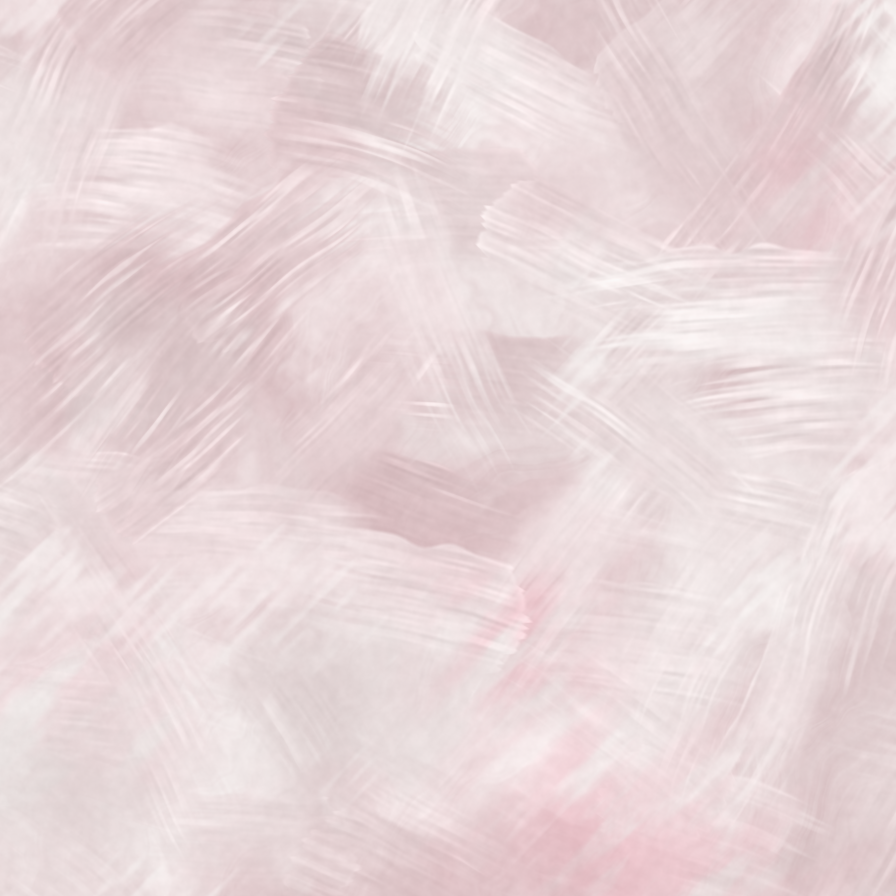
A Shadertoy shader for this texture:

```glsl
// Layered pale pink, white and dusty grey paint, swept with fine dry bristle strokes.

float hash(vec2 p) {
    vec3 q = fract(vec3(p.xyx) * 0.1031);
    q += dot(q, q.yzx + 33.33);
    return fract((q.x + q.y) * q.z);
}

float noise(vec2 p) {
    vec2 i = floor(p), f = fract(p);
    f = f * f * (3.0 - 2.0 * f);
    return mix(mix(hash(i), hash(i + vec2(1, 0)), f.x),
               mix(hash(i + vec2(0, 1)), hash(i + vec2(1, 1)), f.x), f.y);
}

float fbm(vec2 p) {
    float sum = 0.0, amp = 0.5;
    for (int i = 0; i < 5; i++) {
        sum += amp * noise(p);
        p = mat2(1.6, 1.2, -1.2, 1.6) * p + 7.3;
        amp *= 0.5;
    }
    return sum;
}

mat2 rotation(float a) {
    return mat2(cos(a), -sin(a), sin(a), cos(a));
}

float glow(vec2 p, vec2 center, float radius) {
    vec2 d = (p - center) / radius;
    return exp(-dot(d, d));
}

// Tone 0 is dusty mauve, 1 is warm white.
vec3 paint(float tone) {
    return mix(vec3(0.845, 0.758, 0.765), vec3(0.955, 0.93, 0.927), clamp(tone, -0.1, 1.15));
}

// Soft blended underpainting with smeared wisps.
vec3 underpainting(vec2 p) {
    vec2 warp = vec2(fbm(p * 4.0 + 3.0), fbm(p * 4.0 + 19.0)) - 0.5;
    vec2 q = p + warp * 0.35;
    float cloud = fbm(q * 5.0 + 11.0);
    vec2 smear = rotation(0.95) * q;
    float wisps = noise(smear * vec2(14.0, 110.0)) + noise(smear * vec2(25.0, 210.0)) - 1.0;
    return paint(0.56 + (cloud - 0.48) * 2.0 + wisps * 0.13);
}

// Lays one curved, bristled stroke over the colour below.
vec3 brushStroke(vec3 below, vec2 p, float id) {
    vec2 center = fract(id * vec2(0.7549, 0.5698) + 0.17) * 1.2 - 0.1;
    float h1 = hash(vec2(id, 1.7)), h2 = hash(vec2(id, 5.3));
    float h3 = hash(vec2(id, 9.1)), h4 = hash(vec2(id, 14.9));

    // Most strokes sweep gently down right or steeply up right.
    float angle = h1 < 0.42 ? -0.25 : (h1 < 0.82 ? 0.9 : -0.9);
    angle += (h2 - 0.5) * 0.6;
    vec2 q = rotation(angle) * (p - center);
    vec2 size = vec2(mix(0.1, 0.18, h3), mix(0.05, 0.09, h4));
    if (abs(q.x) > size.x * 1.7 || abs(q.y) > size.y * 2.5) return below;
    q.y += (h4 - 0.4) * 1.6 * q.x * q.x + 0.006 * (noise(q * 16.0 + id) - 0.5);

    // Bristle lines run along the stroke at three widths, broken along their length.
    float fine = noise(q * vec2(22.0, 260.0) + id * 3.1) - 0.5;
    float hair = noise(q * vec2(12.0, 150.0) + id * 5.7) - 0.5;
    float band = noise(q * vec2(6.0, 48.0) + id * 7.9) - 0.5;

    // Crisp rounded start, dry broken tail, one hard and one soft side.
    float u = q.x / size.x * (h2 < 0.5 ? 1.0 : -1.0);
    float v = q.y / size.y;
    float start = u + 1.0 - 0.28 * v * v + hair * 0.1 + fine * 0.06;
    float tail = 1.0 - u + band * 0.45 + hair * 0.6 + fine * 0.4;
    float side = 1.0 - v + (noise(vec2(q.x * 30.0, id)) - 0.5) * 0.18;
    float soft = 1.0 + v + band * 0.3;
    float startWidth = h3 < 0.5 ? 0.05 : 0.5;
    float mask = smoothstep(0.0, startWidth, start) * smoothstep(0.0, 0.8, tail)
               * smoothstep(0.0, h1 < 0.6 ? 0.08 : 0.5, side) * smoothstep(0.0, 0.6, soft);

    // Pigment varies between strokes and is streaked where the brush runs dry.
    float dry = smoothstep(0.35, 0.75, noise(q * 11.0 + id * 2.3));
    float tone = 0.54 + (hash(vec2(id, 21.0)) - 0.5) * 1.0 + band * 0.2 + hair * 0.24 * dry;
    tone += (fbm(q * 12.0 + id) - 0.48) * 0.5;
    vec3 color = paint(tone);
    float whiteStreak = smoothstep(0.1, 0.32, band * 0.35 + hair * 0.6 + fine * 0.3);
    color = mix(color, vec3(0.955, 0.925, 0.922), whiteStreak * 0.6 * dry);

    // Raised paint catches light on ridges and along hard edges.
    color += (fine * 0.1 + hair * 0.06) * (0.3 + 0.7 * dry);
    float lip = exp(-pow((start - 0.04) * 28.0, 2.0)) * step(h3, 0.5)
              + 0.6 * exp(-pow((side - 0.06) * 22.0, 2.0)) * step(h1, 0.6);
    color += 0.03 * lip;

    float thickness = mix(0.65, 0.95, h2) * mix(0.5, 1.0, smoothstep(0.1, 0.5, center.y));
    return mix(below, color, mask * thickness);
}

void mainImage(out vec4 fragColor, in vec2 fragCoord) {
    vec2 p = fragCoord / iResolution.y;
    vec3 color = underpainting(p);
    for (int i = 0; i < 72; i++) color = brushStroke(color, p, float(i));

    // Thin cloudy glaze, then brushed dabs of thick white.
    float glaze = smoothstep(0.42, 0.66, fbm(p * 4.0 + 71.0));
    color = mix(color, underpainting(p + 2.0), glaze * 0.4);
    vec2 drag = rotation(0.8) * p;
    float dabs = fbm(p * 6.0 + 97.0) + 0.2 * (noise(drag * vec2(16.0, 130.0)) - 0.5);
    color = mix(color, vec3(0.965, 0.95, 0.945), smoothstep(0.6, 0.8, dabs) * 0.75);
    color = vec3(0.909, 0.853, 0.857) + (color - vec3(0.909, 0.857, 0.860)) * 1.1;

    // Rose and cool grey stains with ragged, streaky borders.
    vec2 ragged = p + 0.2 * (vec2(fbm(p * 7.0 + 5.0), fbm(p * 7.0 + 41.0)) - 0.48);
    float rose = glow(ragged, vec2(0.72, 0.06), 0.14) + glow(ragged, vec2(0.58, 0.27), 0.09)
               + 0.6 * glow(ragged, vec2(0.93, 0.77), 0.1) + 0.6 * glow(ragged, vec2(0.08, 0.24), 0.11);
    rose *= smoothstep(0.25, 0.65, fbm(drag * vec2(9.0, 32.0) + 31.0));
    rose += 0.22 * smoothstep(0.42, 0.62, fbm(ragged * 5.0 + 63.0));
    color *= mix(vec3(1.0), vec3(1.0, 0.895, 0.92), min(rose, 1.1));
    float grey = glow(ragged, vec2(0.06, 0.17), 0.1) + 0.8 * glow(ragged, vec2(0.37, 0.2), 0.12)
               + 0.4 * glow(ragged, vec2(0.8, 0.92), 0.15);
    color = mix(color, vec3(0.85, 0.815, 0.81), min(grey, 1.0) * 0.5);

    // Faint canvas grain.
    color += (fbm(p * 110.0) - 0.48) * 0.04;
    fragColor = vec4(clamp(color, 0.0, 0.985), 1.0);
}
```
